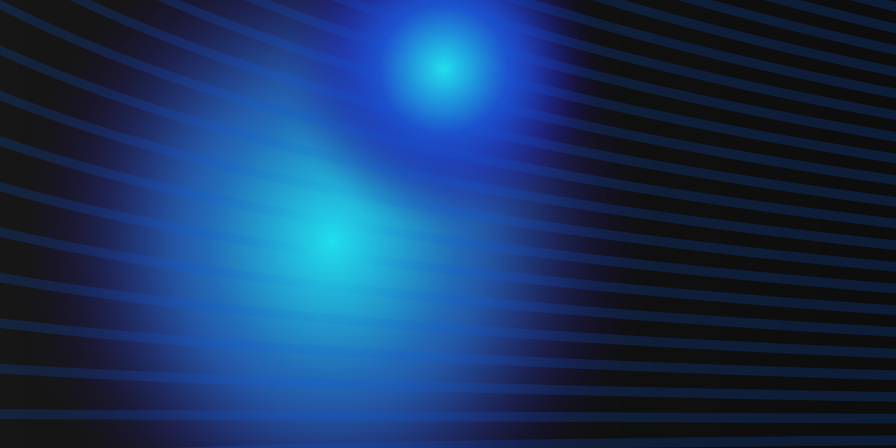
Write a WebGL 2 fragment shader that draws this background.

```glsl
#version 300 es
precision highp float;
// Two cyan-blue glows over a dark field crossed by a converging fan of thin stripes.

uniform vec2 u_resolution;
out vec4 fragColor;

// Lengths are in canvas heights, origin at the lower left.
const vec3 DARK_LEFT  = vec3(0.085, 0.085, 0.085);
const vec3 DARK_RIGHT = vec3(0.050, 0.050, 0.052);
const vec3 CYAN       = vec3(0.13, 0.87, 0.93);
const vec3 STRIPE     = vec3(0.04, 0.36, 0.88);

const vec2  LARGE_CENTER = vec2(0.742, 0.461);
const float LARGE_RADIUS = 0.70;
const vec3  LARGE_MID    = vec3(0.13, 0.41, 0.71);
const vec3  LARGE_RIM    = vec3(0.16, 0.10, 0.52);

const vec2  SMALL_CENTER = vec2(0.990, 0.846);
const float SMALL_RADIUS = 0.36;
const vec3  SMALL_MID    = vec3(0.11, 0.32, 0.80);
const vec3  SMALL_RIM    = vec3(0.13, 0.07, 0.58);

const float STRIPE_ALPHA = 0.20;
const float STRIPE_HALF  = 0.0108;
const float FAN_SPACING  = 0.1016; // stripe spacing at the left edge
const float FAN_NARROWING = 0.55;  // how fast the spacing shrinks to the right
const float FAN_BASE     = 0.0755; // height of the nearly level stripe
const float FAN_TILT     = -0.005;

// Radial ramp from cyan through a middle hue to a fading rim; alpha in w.
vec4 glow(vec2 offset, float radius, vec3 mid, vec3 rim) {
    float t = length(offset) / radius;
    vec3 color = mix(CYAN, mid, clamp(t / 0.40, 0.0, 1.0));
    color = mix(color, rim, clamp((t - 0.40) / 0.50, 0.0, 1.0));
    return vec4(color, 1.0 - smoothstep(0.40, 1.04, t));
}

// Coverage of the stripe fan, whose spacing narrows as 1 / (1 + x).
float stripeFan(vec2 p, float pixel) {
    float spacing = FAN_SPACING / (1.0 + FAN_NARROWING * p.x);
    float index = (p.y - FAN_BASE - FAN_TILT * p.x) / spacing;
    float dist = abs(fract(index + 0.5) - 0.5) * spacing;
    return 1.0 - smoothstep(STRIPE_HALF - pixel, STRIPE_HALF + pixel, dist);
}

void main() {
    vec2 p = gl_FragCoord.xy / u_resolution.y;
    float pixel = 0.75 / u_resolution.y;

    // Dark field
    float across = gl_FragCoord.x / u_resolution.x;
    vec3 color = mix(DARK_LEFT, DARK_RIGHT, across);

    // Glows, the small one on top; the large one is slightly tall
    vec2 largeOffset = (p - LARGE_CENTER) * vec2(1.0, 0.92);
    vec2 smallOffset = p - SMALL_CENTER;
    vec4 large = glow(largeOffset, LARGE_RADIUS, LARGE_MID, LARGE_RIM);
    vec4 small = glow(smallOffset, SMALL_RADIUS, SMALL_MID, SMALL_RIM);
    color = mix(color, large.rgb, large.a);
    color = mix(color, small.rgb, small.a);

    // Stripes dissolve inside the bright cores
    float visible = smoothstep(0.0, 0.35, length(largeOffset))
                  * smoothstep(0.05, 0.26, length(smallOffset));
    color = mix(color, STRIPE, STRIPE_ALPHA * visible * stripeFan(p, pixel));

    fragColor = vec4(color, 1.0);
}
```
